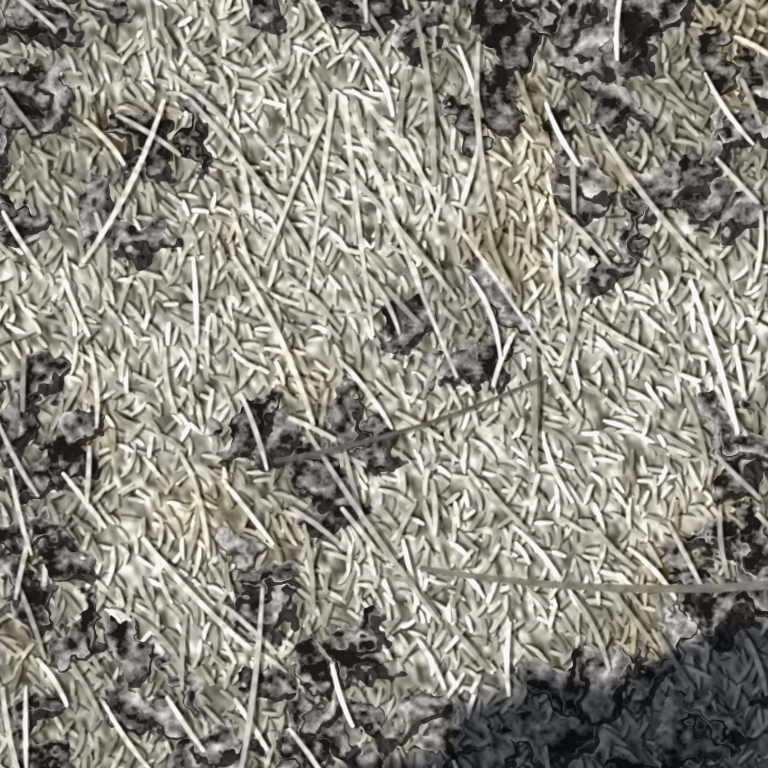
Write a WebGL 2 fragment shader that draws this texture.

```glsl
#version 300 es
precision highp float;

#define LEAN 1.85
#define SOFTNESS 0.0021
#define FINE_CELLS 60.0
#define MID_CELLS 38.0
#define LONG_CELLS 14.0
#define STALK_CELLS 5.0
#define LEAF_CELLS 17.0
#define SHADE_DEPTH 0.36
#define LITTER_START 0.56
#define SUN_SHADOW 0.3
#define EXPOSURE_CURVE 0.67

uniform vec2 u_resolution;
out vec4 fragColor;

float hash(vec2 p) {
    return fract(sin(dot(p, vec2(127.1, 311.7))) * 43758.5);
}

vec2 hash2(vec2 p) {
    return vec2(hash(p), hash(p + 19.7));
}

float noise(vec2 p) {
    vec2 i = floor(p), f = fract(p);
    f = f * f * (3.0 - 2.0 * f);
    return mix(mix(hash(i), hash(i + vec2(1, 0)), f.x),
               mix(hash(i + vec2(0, 1)), hash(i + vec2(1, 1)), f.x), f.y);
}

float fbm(vec2 p) {
    return 0.55 * noise(p) + 0.3 * noise(p * 2.1 + 7.3) + 0.15 * noise(p * 4.3 + 3.1);
}

float cover(float d) {
    return 1.0 - smoothstep(-SOFTNESS, SOFTNESS, d);
}

// Share of fallen leaves, growing towards the borders
float litterAt(vec2 p) {
    float border = smoothstep(0.25, 0.58, length(p - vec2(0.54, 0.52)));
    return smoothstep(LITTER_START, LITTER_START + 0.16, fbm(p * 5.0 + 2.0) + 0.28 * border);
}

// Scattered straws, each with a dark line on its lower right side
void addStraws(inout float tone, vec2 p, float cells, float halfWidth, float density, float spread, float seed) {
    vec2 g = p * cells, id = floor(g);
    for (int y = -1; y <= 1; y++)
    for (int x = -1; x <= 1; x++) {
        vec2 cell = id + vec2(x, y);
        vec2 place = hash2(cell + seed), look = hash2(cell + seed + 57.3);
        if (hash(cell + seed + 91.1) > density) continue;
        float flow = noise(cell / cells * 5.0) - 0.5;
        float angle = LEAN + spread * (look.x - 0.5) + 0.7 * flow;
        vec2 dir = vec2(cos(angle), sin(angle)), q = g - cell - place;
        float along = dot(q, dir);
        float across = dot(q, vec2(dir.y, -dir.x)) + 0.4 * (place.x - 0.5) * along * along;
        float past = max(abs(along) - mix(0.4, 0.8, look.y), 0.0);
        float width = halfWidth * cells * (1.1 - 0.8 * along * along);
        float body = length(vec2(past, across)) - width;
        float shade = length(vec2(past, across - 1.7 * width)) - width;
        tone = mix(tone, tone * SHADE_DEPTH, 0.85 * cover(shade / cells));
        float bright = mix(0.5, 1.08, hash(cell + seed + 33.9));
        tone = mix(tone, bright, cover(body / cells));
    }
}

// Curled leaves with ragged outlines, folds and dark shadows
void addLeaves(inout float tone, inout float leafMask, vec2 p) {
    vec2 g = p * LEAF_CELLS + 1.1 * vec2(fbm(p * 38.0), fbm(p * 38.0 + 41.0)) - 0.55;
    vec2 id = floor(g);
    float crumple = fbm(p * 75.0 + 13.0) - 0.5;
    for (int y = -1; y <= 1; y++)
    for (int x = -1; x <= 1; x++) {
        vec2 cell = id + vec2(x, y);
        vec2 place = hash2(cell + 5.0), look = hash2(cell + 71.0);
        if (look.x > 0.8 * litterAt((cell + place) / LEAF_CELLS) + 0.02) continue;
        float angle = 6.28 * look.y;
        mat2 turn = mat2(cos(angle), -sin(angle), sin(angle), cos(angle));
        vec2 radii = vec2(0.65, mix(0.2, 0.45, place.y));
        vec2 q = turn * (g - cell - place);
        vec2 shifted = turn * (g - cell - place - vec2(0.12, -0.2));
        float body = (length(q / radii) - 1.0) * radii.y / LEAF_CELLS;
        float shade = (length(shifted / radii) - 1.0) * radii.y / LEAF_CELLS;
        tone = mix(tone, 0.035, 0.85 * cover(shade));
        float fold = 0.17 * sin(q.y / radii.y * 3.5 + 6.0 * place.x);
        float face = mix(0.14, 0.46, hash(cell + 23.0)) + fold + 0.9 * crumple;
        tone = mix(tone, max(face, 0.035), cover(body));
        leafMask = max(leafMask, cover(min(body, shade)));
    }
}

// One long tapering stem from a to b, bowed sideways
void addStem(inout float tone, vec2 p, vec2 a, vec2 b, float halfWidth, float bow, float bright) {
    vec2 axis = b - a;
    float t = clamp(dot(p - a, axis) / dot(axis, axis), 0.0, 1.0);
    vec2 side = normalize(vec2(axis.y, -axis.x));
    vec2 q = p - a - axis * t - side * bow * t * (1.0 - t);
    float w = halfWidth * (1.0 - 0.4 * t);
    tone = mix(tone, 0.13, 0.8 * cover(length(q - vec2(1.2, -1.0) * w) - w));
    tone = mix(tone, bright, cover(length(q) - w));
}

void main() {
    vec2 p = gl_FragCoord.xy / min(u_resolution.x, u_resolution.y);
    float litter = litterAt(p), leafMask = 0.0;

    // Ground and straw
    float tone = 0.15 + 0.8 * noise(vec2(p.x + 0.3 * p.y, p.y) * vec2(125.0, 70.0));
    addStraws(tone, p, FINE_CELLS, 0.0025, 0.75, 2.5, 0.0);
    addStraws(tone, p, MID_CELLS, 0.0027, 0.6, 1.8, 130.0);
    tone *= mix(1.0, 0.72, litter);
    addLeaves(tone, leafMask, p);
    addStraws(tone, p, LONG_CELLS, 0.0030, 0.5, 1.3, 260.0);
    addStraws(tone, p, STALK_CELLS, 0.0034, 0.35, 0.9, 390.0);

    // Fan of stalks and two dark twigs
    for (int i = 0; i < 5; i++) {
        float k = float(i), angle = -1.95 + 0.25 * k;
        vec2 root = vec2(0.42 + 0.014 * k, 0.84 + 0.05 * hash(vec2(k, 3.0)));
        vec2 tip = root + (0.2 + 0.055 * k) * vec2(cos(angle), sin(angle));
        addStem(tone, p, root, tip, 0.0038, 0.04 * (hash(vec2(k, 8.0)) - 0.5), 0.85);
    }
    addStem(tone, p, vec2(1.02, 0.24), vec2(0.55, 0.26), 0.006, -0.06, 0.36);
    addStem(tone, p, vec2(0.36, 0.4), vec2(0.71, 0.51), 0.0035, 0.05, 0.25);

    // Speckle over everything, then soft shade in the lower right corner
    tone *= 0.78 + 0.44 * noise(p * 130.0 + 17.0);
    float rim = 0.38 * (p.x - 0.45) + 0.12 * (fbm(p * 9.0) - 0.5);
    float shadow = 1.0 - smoothstep(-0.015, 0.02, p.y - rim);
    tone *= mix(1.0, SUN_SHADOW, shadow);
    tone = pow(max(tone, 0.0), EXPOSURE_CURVE);

    // Warm straw, cooler leaves and shade
    float dryness = smoothstep(0.6, 0.8, fbm(p * 6.0 + 31.0));
    vec3 tint = mix(vec3(0.012, 0.0, -0.04), vec3(0.025, 0.0, -0.08), dryness);
    tint = mix(tint, vec3(0.012, -0.005, -0.005), 0.7 * leafMask);
    tint = mix(tint, vec3(-0.01, 0.0, 0.015), shadow);
    fragColor = vec4(clamp(tone + tint, 0.04, 0.97), 1.0);
}
```
